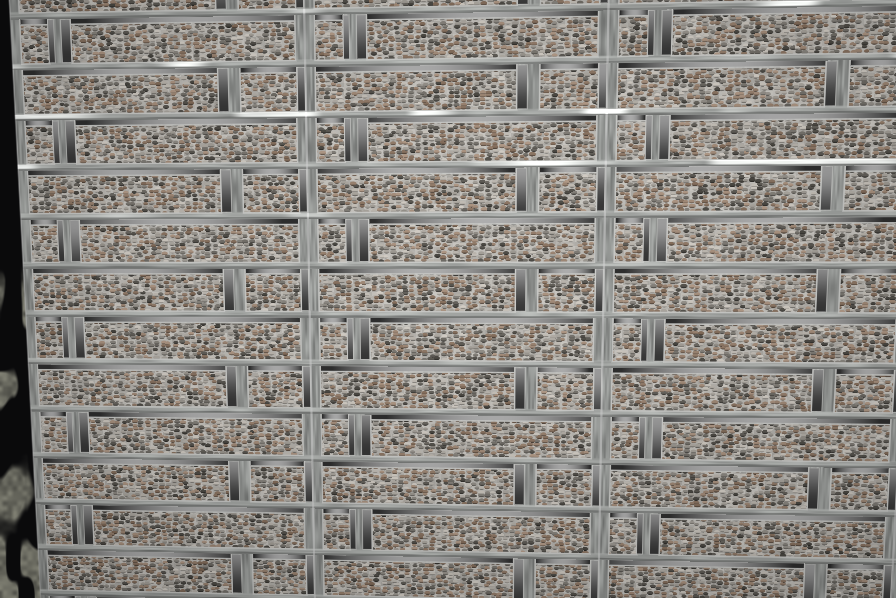
Reproduce this texture procedurally as a Shadertoy shader.

```glsl
// Wall of glazed tiles: pebble-filled panels, long and short, framed by brushed steel.
// A mild perspective maps the canvas to tile columns and rows; alternate rows swap the
// panel order. Each panel has a dark-ended bevel above it and another at one side.

float hash(vec2 p) {
    vec3 q = fract(p.xyx * 0.1031);
    q += dot(q, q.yzx + 33.33);
    return fract((q.x + q.y) * q.z);
}

float noise(vec2 p) {
    vec2 i = floor(p), f = fract(p);
    f = f * f * (3.0 - 2.0 * f);
    return mix(mix(hash(i), hash(i + vec2(1, 0)), f.x),
               mix(hash(i + vec2(0, 1)), hash(i + vec2(1, 1)), f.x), f.y);
}

// Soft-edged rectangle
float box(vec2 p, vec2 lo, vec2 hi, float aa) {
    vec2 d = abs(p - 0.5 * (lo + hi)) - 0.5 * (hi - lo);
    return 1.0 - smoothstep(-0.5 * aa, 0.5 * aa, max(d.x, d.y));
}

// Flat oval stones set in pale grout, shaded along their lower side
vec3 pebbles(vec2 p) {
    vec2 cell = floor(p), nearest = vec2(9.0), stone = cell;
    for (int j = -1; j <= 1; j++)
    for (int i = -1; i <= 1; i++) {
        vec2 c = cell + vec2(i, j);
        vec2 d = p - c - 0.2 - 0.6 * vec2(hash(c), hash(c + 71.3));
        if (dot(d, d) < dot(nearest, nearest)) { nearest = d; stone = c; }
    }
    float tone = hash(stone + 13.7), warm = hash(stone + 41.9);
    vec3 body = mix(vec3(0.27, 0.26, 0.24), vec3(0.78, 0.76, 0.73), tone);
    body = mix(body, vec3(0.59, 0.47, 0.38), 0.65 * step(0.64, warm));
    body *= 1.0 - 0.45 * smoothstep(0.0, 0.5, nearest.y);
    float size = 0.40 + 0.17 * hash(stone + 5.1);
    vec3 grout = vec3(0.75, 0.74, 0.72) - 0.12 * hash(cell + 90.0);
    return mix(grout, body, 1.0 - smoothstep(size - 0.12, size + 0.1, length(nearest)));
}

// span.xy: panel left and right; span.zw: side bevel left and right
void addPanel(inout vec3 col, vec2 p, vec4 span, vec2 id, float aa) {
    float vary = hash(id + span.xy * 10.0);
    float t = clamp((p.x - span.x) / (span.y - span.x), 0.0, 1.0);
    float ends = pow(abs(2.0 * t - 0.85 - 0.3 * vary), 2.0);
    vec3 topBevel = vec3(mix(0.64, 0.17, min(ends, 1.0)));
    float fall = smoothstep(-0.1, 0.95, p.y + 0.35 * (vary - 0.5));
    vec3 sideBevel = vec3(mix(0.58, 0.2, fall));
    vec3 rim = vec3(0.77, 0.77, 0.76);
    // Pale outline, then bevels, then the stone field
    col = mix(col, rim, 0.8 * box(p, vec2(span.x - 0.03, -0.03), vec2(span.y + 0.03, 0.89), aa));
    col = mix(col, rim, 0.6 * box(p, vec2(span.z - 0.02, 0.0), vec2(span.w + 0.02, 0.87), aa));
    col = mix(col, topBevel, box(p, vec2(span.x, 0.0), vec2(span.y, 0.095), aa));
    col = mix(col, sideBevel, box(p, vec2(span.z, 0.02), vec2(span.w, 0.85), aa));
    vec3 stones = pebbles(p * vec2(8.0, 12.5) + id * vec2(61.0, 37.0) + 400.0);
    col = mix(col, stones, box(p, vec2(span.x, 0.125), vec2(span.y, 0.86), aa));
}

void mainImage(out vec4 fragColor, in vec2 fragCoord) {
    vec2 uv = fragCoord / iResolution.xy;
    vec2 c = vec2(1.5 * uv.x, 1.0 - uv.y); // y runs downward
    float aa = 14.0 / iResolution.y;

    // Perspective: columns narrow downward, rows grow to the right
    float dx = 0.252 + (c.x - 0.77) / (1.0 + 0.072 * (0.5 - c.y));
    float dy = (c.y - 0.449) / (1.0 + 0.036 * (c.x - 0.77));
    vec2 grid = vec2(dx / (0.4844 + 0.0159 * dx), dy / (0.0832 - 0.0055 * dy));
    vec2 id = floor(grid);
    vec2 p = fract(grid) * vec2(5.82, 1.0); // one unit is a row height
    bool shortFirst = mod(id.y, 2.0) > 0.5;

    // Brushed steel: upright streaks in the posts, level streaks in the rails
    float rail = smoothstep(0.86 - aa, 0.86 + aa, p.y);
    float upright = noise(vec2(grid.x * 150.0, grid.y * 2.5) + 900.0);
    float level = noise(vec2(grid.x * 12.0, grid.y * 26.0) + 900.0);
    vec3 col = vec3(0.61, 0.62, 0.61) * mix(0.72 + 0.36 * upright, 0.91 + 0.26 * level, rail);

    // Joints below the posts and between columns
    col *= 1.0 - 0.25 * box(p, vec2(-1.0, 0.955), vec2(7.0, 1.02), aa);
    float joint = min(p.x, 5.82 - p.x);
    col = mix(col, vec3(0.78), 0.55 * (1.0 - smoothstep(0.01, 0.01 + aa, joint)));

    vec4 first = shortFirst ? vec4(0.21, 0.74, 0.76, 0.86) : vec4(0.21, 4.08, 4.11, 4.29);
    vec4 second = shortFirst ? vec4(1.22, 5.62, 1.02, 1.19) : vec4(4.55, 5.64, 5.67, 5.80);
    addPanel(col, p, first, id, aa);
    addPanel(col, p, second, id, aa);

    // Lamp glints on the upper rails
    float glint = smoothstep(0.68, 0.95, noise(vec2(grid.x * 5.0, id.y * 3.7) + 200.0));
    float bar = box(p, vec2(-1.0, 0.88), vec2(7.0, 0.97), aa);
    col += 0.4 * glint * bar * (1.0 - smoothstep(0.2, 0.45, c.y));

    // Soft room light, dimmer toward the corners
    col *= 1.06 - 0.16 * dot(uv - vec2(0.55, 0.6), uv - vec2(0.55, 0.6)) / 0.4;

    // Dark gap at the left with torn scraps of film on its lower half
    float scraps = smoothstep(0.52, 0.66, noise(c * vec2(45.0, 17.0) + 30.0));
    scraps *= smoothstep(0.44, 0.5, c.y) * (0.6 + 0.4 * noise(c * 120.0));
    vec3 gap = mix(vec3(0.04, 0.04, 0.045), vec3(0.50, 0.50, 0.45), scraps);
    col = mix(gap, col, smoothstep(-1.004, -0.996, grid.x));

    fragColor = vec4(clamp(col, 0.0, 1.0), 1.0);
}
```
